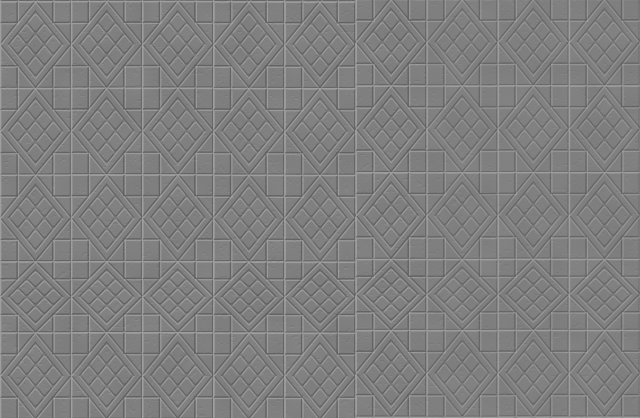
A Shadertoy shader for this pattern:

```glsl
const float COLUMNS = 9.0;
const float TALL_ROWS = 4.0;

float hash(vec2 p) {
    return fract(sin(dot(p, vec2(127.1, 311.7))) * 43758.5453);
}

float valueNoise(vec2 p) {
    vec2 i = floor(p), f = fract(p);
    f = f * f * (3.0 - 2.0 * f);
    return mix(mix(hash(i), hash(i + vec2(1, 0)), f.x),
               mix(hash(i + vec2(0, 1)), hash(i + vec2(1, 1)), f.x), f.y);
}

float boxDistance(vec2 p, vec2 halfSize) {
    vec2 q = abs(p) - halfSize;
    return length(max(q, 0.0)) + min(max(q.x, q.y), 0.0);
}

float smoothMin(float a, float b, float k) {
    float h = max(k - abs(a - b), 0.0) / k;
    return min(a, b) - h * h * k * 0.25;
}

// Start and height of the row at y; the second row from the bottom is square
vec2 rowSpan(float y, float squareSide) {
    float tall = (1.0 - squareSide) / TALL_ROWS;
    float upper = tall + squareSide;
    if (y < tall) return vec2(floor(y / tall) * tall, tall);
    if (y < upper) return vec2(tall, squareSide);
    return vec2(upper + floor((y - upper) / tall) * tall, tall);
}

// Columns sit slightly out of line, with a step past the fifth
float columnShift(float column) {
    return mix(-0.003, 0.003, step(5.0, column))
         + 0.0015 * (hash(vec2(column, 4.0)) - 0.5);
}

// Distances to the diamond joints, the corner squares and the panel border
vec3 jointDistances(vec2 p, float panelWidth) {
    float column = floor(p.x / panelWidth);
    p.y -= columnShift(column);
    vec2 row = rowSpan(p.y, panelWidth);
    vec2 size = vec2(panelWidth, row.y);
    vec2 local = (p - vec2(column * panelWidth, row.x)) / size - 0.5;
    vec2 fromCentre = abs(local) * size;

    vec2 toEdge = 0.5 * size - fromCentre;
    float border = min(toEdge.x, toEdge.y);
    float corner = abs(boxDistance(fromCentre - 0.375 * size, 0.125 * size));

    // Large diamond: an outer band around three by three small ones
    float slope = length(1.0 / size);
    float reach = abs(local.x) + abs(local.y);
    float diamond = min(abs(reach - 0.5), abs(reach - 0.375)) / slope;
    if (reach < 0.375) {
        vec2 lattice = 4.0 * vec2(local.x + local.y, local.x - local.y);
        vec2 toLine = abs(fract(lattice) - 0.5) / (4.0 * slope);
        diamond = min(diamond, smoothMin(toLine.x, toLine.y, 0.006));
    }
    return vec3(diamond, corner, border);
}

// Heights of the diamond tiles (x) and of the squares and borders (y)
vec2 reliefHeights(vec2 p, float panelWidth, float pixel) {
    vec3 d = jointDistances(p, panelWidth);
    float grooveWidth = max(0.0038, 1.2 * pixel);
    vec2 tiles = smoothstep(0.0, grooveWidth, vec2(d.x, min(d.y, d.z)));
    float pits = smoothstep(0.74, 0.96, valueNoise(p * 170.0));
    float grain = valueNoise(p * 310.0 + 17.0);
    tiles.x *= 1.0 - 0.22 * pits + 0.05 * grain;
    return tiles;
}

float emboss(vec2 p, vec2 light, vec2 layer, float panelWidth, float pixel) {
    vec2 rise = reliefHeights(p - 0.5 * light, panelWidth, pixel)
              - reliefHeights(p + 0.5 * light, panelWidth, pixel);
    return dot(rise, layer);
}

void mainImage(out vec4 fragColor, in vec2 fragCoord) {
    float pixel = 1.0 / iResolution.y;
    vec2 p = fragCoord * pixel;
    float panelWidth = iResolution.x * pixel / COLUMNS;
    float column = floor(p.x / panelWidth);

    // Diamonds lit from above, squares and borders from the upper left
    float reach = 0.0028;
    float relief = emboss(p, reach * vec2(-0.1, 1.0), vec2(1, 0), panelWidth, pixel)
                 + emboss(p, reach * vec2(-0.75, 0.75), vec2(0, 1), panelWidth, pixel);
    float strength = mix(0.15, 0.12, step(6.0, column));

    // Dark inner joints and pale panel borders
    vec3 d = jointDistances(p, panelWidth);
    float lineWidth = max(0.0028, pixel);
    float joint = 1.0 - smoothstep(0.0, lineWidth, min(d.x, d.y));
    float border = 1.0 - smoothstep(0.0, lineWidth, d.z);

    float grey = 0.5 + strength * relief;
    grey -= 0.025 * joint * (1.0 - border);
    grey += 0.085 * border;
    grey += 0.02 * (valueNoise(p * 24.0) - 0.5);
    fragColor = vec4(vec3(clamp(grey, 0.39, 0.62)), 1.0);
}
```
